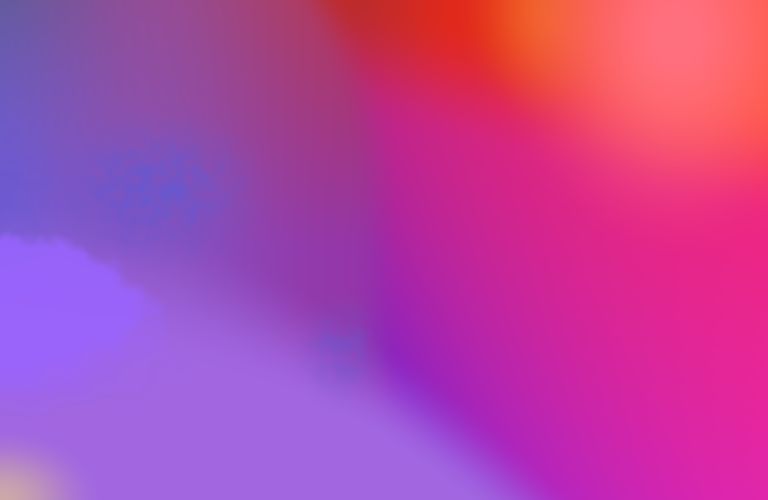
A WebGL 1 fragment shader for this background:

```glsl
precision highp float;
uniform vec2 u_resolution;

// Left veil: three columns, each from mid height to the top
const vec3 COOL_MID = vec3(0.44, 0.36, 0.84);
const vec3 COOL_TOP = vec3(0.37, 0.36, 0.62);
const vec3 MAUVE_MID = vec3(0.53, 0.32, 0.75);
const vec3 MAUVE_TOP = vec3(0.58, 0.30, 0.59);
const vec3 PLUM_MID = vec3(0.58, 0.21, 0.66);
const vec3 PLUM_TOP = vec3(0.70, 0.22, 0.34);

// Right field and its lights
const vec3 VIOLET = vec3(0.55, 0.14, 0.73);
const vec3 PINK = vec3(0.97, 0.15, 0.54);
const vec3 RED_DARK = vec3(0.74, 0.17, 0.17);
const vec3 RED = vec3(0.88, 0.16, 0.11);
const vec3 ORANGE = vec3(1.00, 0.31, 0.18);
const vec3 AMBER = vec3(0.94, 0.40, 0.12);
const vec3 CORAL = vec3(1.00, 0.44, 0.50);

// Lower left
const vec3 LILAC = vec3(0.63, 0.40, 0.88);
const vec3 BRIGHT_VIOLET = vec3(0.60, 0.39, 1.00);
const vec3 SMUDGE_BLUE = vec3(0.41, 0.34, 0.81);
const vec3 CREAM = vec3(0.80, 0.66, 0.66);

const float FOLD_X = 0.49;
const float FOLD_BEND = 0.45;
const float FOLD_SOFTNESS = 0.035;
const float DOME_HEIGHT = 0.47;
const float PINK_RISE = 4.0;
const float MOTTLE_SCALE = 30.0;

vec2 gradientAt(vec2 cell) {
  float angle = 6.2832 * fract(sin(dot(cell, vec2(127.1, 311.7))) * 4375.5);
  return vec2(cos(angle), sin(angle));
}

float gradientNoise(vec2 p) {
  vec2 i = floor(p);
  vec2 f = p - i;
  vec2 w = f * f * f * (f * (f * 6.0 - 15.0) + 10.0);
  vec2 e = vec2(1.0, 0.0);
  float low = mix(dot(gradientAt(i), f), dot(gradientAt(i + e), f - e), w.x);
  float high = mix(dot(gradientAt(i + e.yx), f - e.yx), dot(gradientAt(i + 1.0), f - 1.0), w.x);
  return mix(low, high, w.y);
}

float fbm(vec2 p) {
  float sum = 0.0;
  float amplitude = 0.6;
  for (int octave = 0; octave < 3; octave++) {
    sum += amplitude * gradientNoise(p);
    p = p * 2.03 + 7.3;
    amplitude *= 0.5;
  }
  return sum;
}

float glow(vec2 uv, vec2 centre, vec2 radius) {
  return 1.0 - smoothstep(0.0, 1.0, length((uv - centre) / radius));
}

vec3 rightField(vec2 uv) {
  // Violet to pink along a slanted axis, bluer towards the bottom
  float slant = uv.x + 0.35 * (uv.y - 0.4);
  vec3 color = mix(VIOLET, PINK, 1.0 - exp(-PINK_RISE * max(slant - 0.47, 0.0)));
  color.b += 0.25 * (0.35 - uv.y);

  // Red band along the top
  vec3 band = mix(RED_DARK, RED, smoothstep(0.46, 0.60, uv.x));
  band = mix(band, ORANGE, smoothstep(0.60, 0.90, uv.x));
  float bandEdge = 0.87 - 0.36 * (uv.x - 0.5);
  color = mix(color, band, smoothstep(-0.13, 0.13, uv.y - bandEdge));

  // Warm lights in the corner
  color = mix(color, AMBER, 0.85 * glow(uv, vec2(0.71, 0.98), vec2(0.12, 0.24)));
  return mix(color, CORAL, glow(uv, vec2(0.88, 0.93), vec2(0.25, 0.46)));
}

vec3 leftVeil(vec2 uv) {
  float rise = clamp((uv.y - 0.5) / 0.5, 0.0, 1.0);
  vec3 cool = mix(COOL_MID, COOL_TOP, rise * rise);
  vec3 mauve = mix(MAUVE_MID, MAUVE_TOP, rise);
  vec3 plum = mix(PLUM_MID, PLUM_TOP, rise);
  vec3 color = mix(cool, mauve, smoothstep(-0.05, 0.22, uv.x));
  return mix(color, plum, smoothstep(0.18, 0.48, uv.x));
}

void main() {
  vec2 uv = gl_FragCoord.xy / u_resolution;
  vec2 p = vec2(uv.x * u_resolution.x / u_resolution.y, uv.y);
  float mottle = fbm(p * MOTTLE_SCALE);

  // Veil folded over the right field
  float bend = max(uv.y - 0.6, 0.0);
  float foldX = FOLD_X - FOLD_BEND * bend * bend;
  float veil = 1.0 - smoothstep(-FOLD_SOFTNESS, FOLD_SOFTNESS, uv.x - foldX);
  vec3 color = mix(rightField(uv), leftVeil(uv), veil);

  // Lilac dome
  float domeSoftness = mix(0.18, 0.10, clamp(uv.x * 2.0, 0.0, 1.0));
  float domeOffset = uv.y - DOME_HEIGHT + uv.x * uv.x;
  color = mix(color, LILAC, 1.0 - smoothstep(-domeSoftness, domeSoftness, domeOffset));

  // Mottled blue smudges
  float smudge = glow(uv, vec2(0.20, 0.62), vec2(0.17, 0.18));
  smudge += 0.6 * glow(uv, vec2(0.0, 0.62), vec2(0.10, 0.20));
  smudge += 0.6 * glow(uv, vec2(0.445, 0.30), vec2(0.07, 0.13));
  color = mix(color, SMUDGE_BLUE, clamp(smudge * (0.75 + 1.1 * mottle), 0.0, 1.0));

  // Ragged bright patch and pale corner
  float ragged = length((uv - vec2(0.0, 0.37)) / vec2(0.19, 0.15)) + 0.35 * fbm(p * 12.0);
  float patchSoftness = mix(0.45, 0.10, smoothstep(0.25, 0.42, uv.y));
  color = mix(color, BRIGHT_VIOLET, 0.85 - 0.85 * smoothstep(1.0 - patchSoftness, 1.0 + patchSoftness, ragged));
  color = mix(color, CREAM, glow(uv, vec2(0.0), vec2(0.14, 0.15)));

  gl_FragColor = vec4(color, 1.0);
}
```
